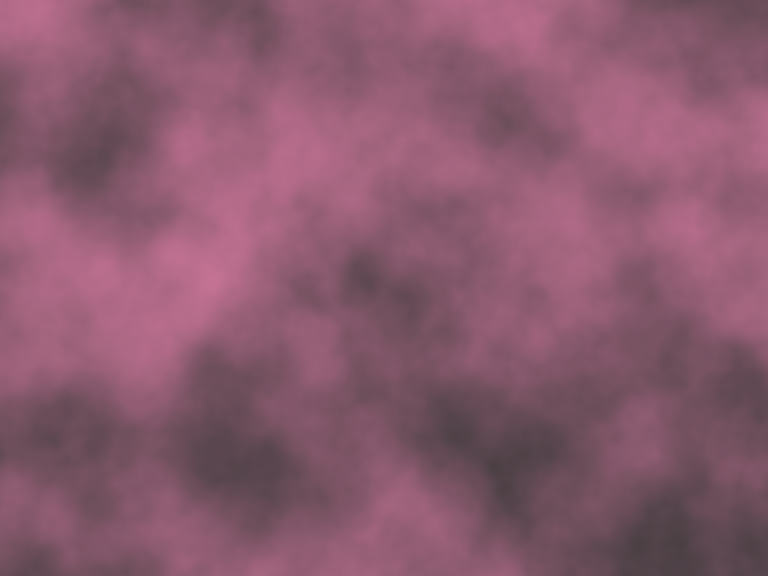
This texture is drawn by a Shadertoy shader. Its source:

```glsl
float hash(vec2 p) {
    return fract(sin(dot(p, vec2(127.1, 311.7))) * 43758.5453);
}

// Smoothly interpolated lattice noise in 0..1
float valueNoise(vec2 p) {
    vec2 cell = floor(p);
    vec2 f = fract(p);
    vec2 w = f * f * (3.0 - 2.0 * f);
    float low = mix(hash(cell), hash(cell + vec2(1.0, 0.0)), w.x);
    float high = mix(hash(cell + vec2(0.0, 1.0)), hash(cell + vec2(1.0, 1.0)), w.x);
    return mix(low, high, w.y);
}

// Octaves of noise, each finer and weaker, normalised to 0..1
float fbm(vec2 p, int octaves, float gain) {
    float sum = 0.0;
    float total = 0.0;
    float amplitude = 1.0;
    mat2 turn = mat2(0.8, 0.6, -0.6, 0.8);
    for (int i = 0; i < octaves; i++) {
        sum += amplitude * valueNoise(p);
        total += amplitude;
        amplitude *= gain;
        p = turn * p * 2.03 + vec2(17.3, 9.1);
    }
    return sum / total;
}

vec3 cloudColor(float density, vec3 shade, vec3 glow) {
    return mix(shade, glow, smoothstep(0.0, 1.0, density));
}

void mainImage(out vec4 fragColor, in vec2 fragCoord) {
    const vec3 charcoal = vec3(0.22, 0.22, 0.22);
    const vec3 rose = vec3(0.80, 0.46, 0.60);
    const float cloudScale = 3.8;

    vec2 uv = fragCoord / iResolution.y;
    float density = fbm(uv * cloudScale + vec2(3.7, 8.2), 5, 0.5);

    // Soft two-tone haze
    fragColor = vec4(cloudColor(density + 0.01, charcoal, rose), 1.0);
}
```
